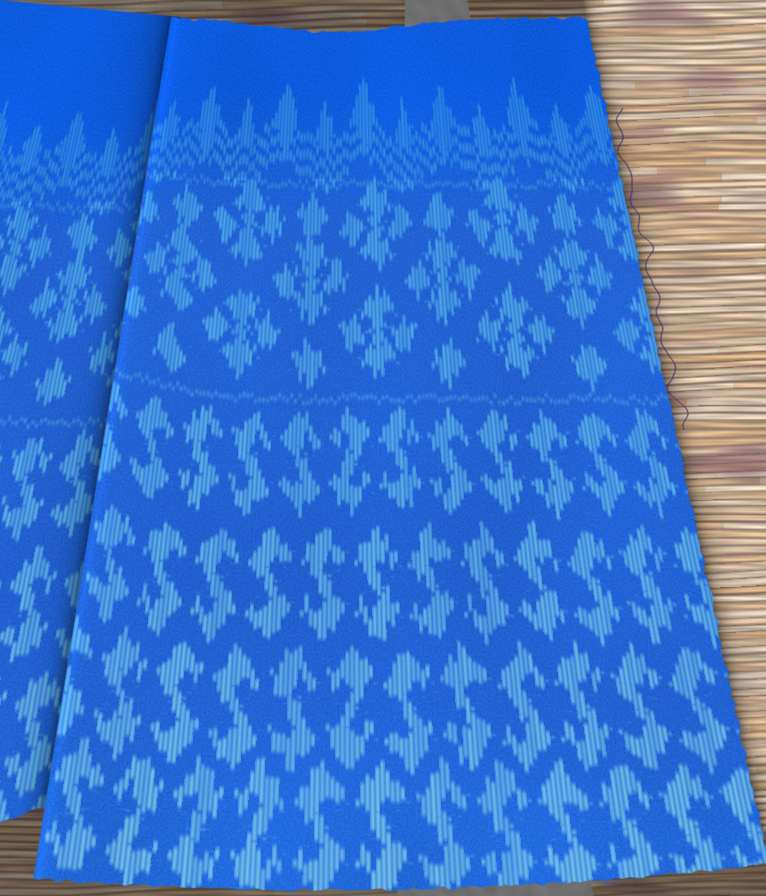
Reproduce this pattern procedurally as a Shadertoy shader.

```glsl
// Two lengths of blue ikat cloth with feathered diamond motifs, lying on a reed mat.
#define THREADS 140.0         // warp threads across the cloth
#define SLIP 0.018            // vertical stagger of dyed threads
#define LINK_PERIOD 0.0860    // repeats of the lower links, in cloth widths
#define LATTICE_PERIOD 0.2575 // repeats of the diamond clusters
#define SPIRE_PERIOD 0.1710   // repeats of the border spires
#define LINK_PITCH 0.1370     // distance between rows of links
#define BLUE_DEEP vec3(0.05, 0.355, 0.87)
#define BLUE_SOFT vec3(0.13, 0.385, 0.83)
#define REED_TAN vec3(0.80, 0.66, 0.50)
#define REED_PALE vec3(0.87, 0.81, 0.73)
#define REED_DARK vec3(0.50, 0.40, 0.36)

float hash(vec2 p) {
    vec3 q = fract(p.xyx * 0.1031);
    q += dot(q, q.yzx + 33.33);
    return fract((q.x + q.y) * q.z);
}

float corner(vec2 cell, vec2 f, vec2 o) {
    float a = 6.2832 * hash(cell + o);
    return dot(vec2(cos(a), sin(a)), f - o);
}

// Gradient noise, about -0.7 to 0.7
float noise(vec2 p) {
    vec2 i = floor(p), f = p - i, w = f * f * (3.0 - 2.0 * f);
    vec2 e = vec2(0.0, 1.0);
    return mix(mix(corner(i, f, e.xx), corner(i, f, e.yx), w.x),
               mix(corner(i, f, e.xy), corner(i, f, e.yy), w.x), w.y);
}

float cover(float d) { return smoothstep(-1.0, 1.0, d * iResolution.y); }

float repeatAt(float x, float period) { return period * (fract(x / period + 0.5) - 0.5); }

// Signed vertical depth inside a diamond of the given half size
float diamond(vec2 p, vec2 size) { return size.y * (1.0 - abs(p.x) / size.x) - abs(p.y); }

float slip(float thread, float row) { return SLIP * (hash(vec2(thread, row)) - 0.5); }

// Ring of four lobes round a small core
float cluster(vec2 p) {
    p = abs(p);
    float d = max(diamond(p - vec2(0.0, 0.027), vec2(0.036, 0.021)),
                  diamond(p - vec2(0.048, 0.0), vec2(0.027, 0.020)));
    return max(d, diamond(p, vec2(0.018, 0.011)));
}

// Two stacked lobes, notched on opposite sides to leave a slanted stroke
float link(vec2 p) {
    vec2 a = vec2(p.x * sign(p.y), abs(p.y));
    float lobes = diamond(a - vec2(0.0, 0.028), vec2(0.037, 0.035));
    float notch = diamond(vec2(max(a.x - 0.012, -0.1), a.y - 0.017), vec2(0.016, 0.016));
    return min(lobes, -notch);
}

// Dye strength at cloth position: u across, y down
float dye(float u, float y) {
    float thread = floor(u * THREADS), x = (thread + 0.5) / THREADS;

    // Border of spires over chevrons
    float t = abs(repeatAt(x - 0.12, SPIRE_PERIOD)) / SPIRE_PERIOD * 2.0;
    float by = y + slip(thread, 20.0);
    float chevron = 0.0055 - abs(repeatAt(by - 0.151 - 0.036 * t, 0.019));
    chevron = min(chevron, 0.024 - abs(by - 0.151 - 0.036 * t));
    float d = max(chevron, diamond(vec2(t, by - 0.133), vec2(0.30, 0.045)));
    d = max(d, diamond(vec2(1.0 - t, by - 0.145), vec2(0.25, 0.030)));

    // Staggered clusters with single diamonds above and below
    for (int k = 0; k < 3; k++) {
        float row = float(k), shift = 0.225 + mod(row, 2.0) * LATTICE_PERIOD * 0.5;
        float sy = y + slip(thread, row);
        d = max(d, cluster(vec2(repeatAt(x - shift, LATTICE_PERIOD), sy - 0.251 - 0.060 * row)));
        float sx = repeatAt(x - 0.225 - LATTICE_PERIOD * 0.5, LATTICE_PERIOD);
        if (k < 2) d = max(d, diamond(vec2(sx, sy - 0.239 - 0.166 * row), vec2(0.034, 0.025)));
    }

    // Four offset rows of links, growing toward the near edge
    for (int k = 0; k < 4; k++) {
        float row = float(k), cx = x - mod(row, 2.0) * LINK_PERIOD * 0.5;
        float flip = hash(vec2(floor(cx / LINK_PERIOD + 0.5), row + 40.0)) < 0.25 ? -1.0 : 1.0;
        float ly = y + slip(thread, row + 7.0) - 0.515 - LINK_PITCH * row;
        d = max(d, link(vec2(-flip * repeatAt(cx, LINK_PERIOD), ly / (0.92 + 0.1 * row))));
    }

    // Thin broken lines between the fields
    float ry = y + 0.5 * slip(thread, 30.0) + 0.004 * noise(vec2(u * 9.0, 3.0));
    float rule = 0.0022 - min(abs(ry - 0.206), abs(ry - 0.445));
    float soft = 0.003 + 0.5 / iResolution.y;
    float strength = max(smoothstep(-soft, soft, d) * (y < 0.2 ? 0.65 : 1.0),
                         0.6 * smoothstep(-soft, soft, rule));
    float bar = 0.76 + 0.24 * cos(6.2832 * (u * THREADS - thread - 0.5));
    return strength * bar * mix(0.72, 1.0, hash(vec2(thread, 50.0)));
}

vec3 cloth(float u, float y) {
    vec3 base = mix(BLUE_DEEP, BLUE_SOFT, smoothstep(0.08, 0.28, y));
    base += vec3(0.0, 0.03, 0.03) * smoothstep(0.75, 1.0, y);
    base *= 1.0 + 0.13 * noise(vec2(u * 300.0, y * 380.0)) + 0.08 * noise(vec2(u * 5.0, y * 4.0));
    vec3 light = mix(vec3(0.23, 0.60, 0.89), vec3(0.46, 0.76, 0.91), y);
    return mix(base, light, dye(u, y));
}

vec3 mat(vec2 p) {
    float r = (p.y + 0.03 * p.x + 0.006 * noise(p * vec2(7.0, 20.0))) * 115.0;
    float id = floor(r), f = fract(r);
    float tone = hash(vec2(id, floor(p.x * 5.0 + 5.0 * hash(vec2(id, 9.0)))));
    vec3 col = mix(REED_TAN, REED_PALE, tone) * (1.0 + 0.35 * noise(p * vec2(16.0, 260.0)));
    float gap = 1.0 - smoothstep(0.0, 0.35, min(f, 1.0 - f));
    col = mix(col, REED_DARK, gap * (0.35 + 0.6 * hash(vec2(id, 4.0))));
    float stain = smoothstep(0.1, 0.5, noise(p * vec2(9.0, 28.0)));
    return mix(col, vec3(0.50, 0.36, 0.42), 0.55 * stain);
}

void mainImage(out vec4 fragColor, in vec2 fragCoord) {
    vec2 p = vec2(fragCoord.x, iResolution.y - fragCoord.y) / iResolution.y;
    float left = 0.194 - 0.160 * p.y, right = 0.650 + 0.216 * p.y;
    float u = (p.x - left) / (right - left);
    float fray = 0.004 * noise(p * 90.0);

    // Mat, pale strip beneath, shadow and loose edge threads
    vec3 col = mat(p);
    float strip = cover(min(p.x - 0.452 + 0.009 * p.y, 0.522 + 0.14 * p.y - p.x));
    col = mix(col, vec3(0.78, 0.78, 0.79) + 0.1 * noise(p * 60.0), strip);
    col *= 1.0 - 0.45 * exp(-max(p.x - right, 0.0) / 0.010);
    float curl = abs(p.x - right - 0.010 - 0.022 * noise(vec2(p.y * 38.0, 2.0)));
    float loose = cover(0.0008 - curl) * step(0.12, p.y) * step(p.y, 0.48);
    col = mix(col, vec3(0.25, 0.16, 0.40), 0.7 * loose);

    // Folded length behind, shaded toward the overlap
    float behind = cover(min(min(p.y - 0.095 * p.x, 0.918 - 0.35 * p.x - p.y + fray), left + 0.01 - p.x));
    vec3 back = cloth(u - 0.053, p.y - 0.026) * (1.0 - 0.45 * exp(-max(left - p.x, 0.0) / 0.012));
    col = mix(col, back, behind);

    // Front length, its rows lifting toward the fold
    float hump = (u - 0.4) / 0.22, lift = 1.0 - clamp(u / 0.3, 0.0, 1.0);
    float top = 0.020 + 0.016 * exp(-hump * hump);
    float bottom = 0.993 - 0.08 * (u - 0.4) * (u - 0.4);
    float front = cover(min(min(p.x - left, right - p.x + fray), min(p.y - top, bottom - p.y) + fray));
    vec3 face = cloth(u, p.y + 0.033 * lift * lift * smoothstep(0.05, 0.4, p.y));
    face *= 1.0 + 0.12 * exp(-abs(p.x - left - 0.006) / 0.006);
    col = mix(col, face, front);
    fragColor = vec4(clamp(col, 0.0, 1.0), 1.0);
}
```
